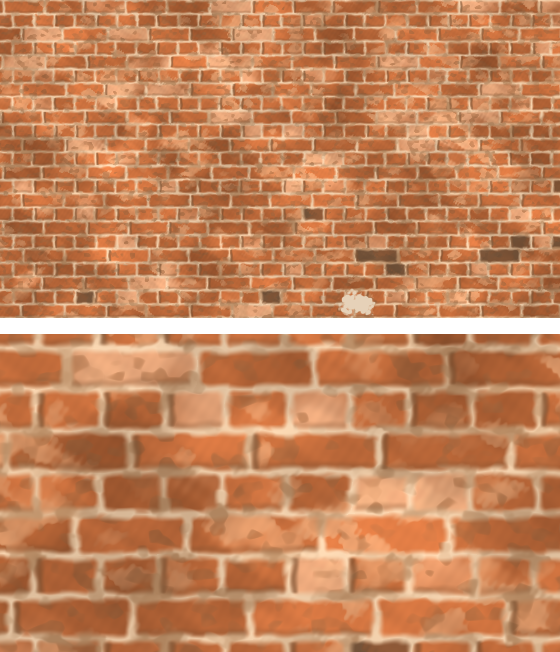
Top, the full canvas; bottom, a detail of the centre.
A Shadertoy shader for this texture:

```glsl
float hash(vec2 p) {
    p = fract(p * vec2(0.1031, 0.1137));
    p += dot(p, p.yx + 33.33);
    return fract((p.x + p.y) * p.x * 7.31 + p.y * 61.7);
}

// Cellular noise: x is the distance to the nearest seed, y a blended random value
vec2 cells(vec2 p) {
    vec2 base = floor(p);
    float nearest = 9.0, total = 0.0, value = 0.0;
    for (int y = -1; y <= 1; y++)
    for (int x = -1; x <= 1; x++) {
        vec2 id = base + vec2(x, y) + 100.0;
        vec2 seed = id - 100.0 + vec2(hash(id), hash(id + 57.0));
        float d = length(p - seed), weight = exp(-9.0 * d);
        nearest = min(nearest, d);
        value += weight * hash(id + 131.0);
        total += weight;
    }
    return vec2(nearest, value / total);
}

float waves(vec2 p) {
    return 0.5 * sin(p.x * 2.1 + 1.7 * sin(p.y * 1.3))
         + 0.3 * sin(p.y * 4.7 + p.x * 3.1)
         + 0.2 * sin(p.x * 9.3 - p.y * 6.1);
}

// Uneven position of a vertical joint, as a share of the brick length
float jointShift(float index, float row) {
    return 0.11 * hash(vec2(index + 40.0, row * 3.0 + 11.0));
}

void mainImage(out vec4 fragColor, in vec2 fragCoord) {
    // One unit is the height of a course; 23 courses fill the canvas
    vec2 p = fragCoord / iResolution.y * 23.0;
    float pixel = 23.0 / iResolution.y;
    vec2 q = p + 0.045 * vec2(waves(p * 1.7), waves(p.yx * 1.3 + 5.0));
    float region = waves(p * 0.23 + 2.0);

    // Courses alternate between long stretchers and half-length headers
    float row = floor(q.y);
    bool header = mod(row, 2.0) > 0.5;
    float brickLength = header ? 1.5 : 3.0;
    float offset = header ? 0.45 : (mod(row, 4.0) > 1.0 ? 0.0 : 0.5);
    float x = q.x / brickLength + offset;
    float index = floor(x);
    if (x < index + jointShift(index, row)) index -= 1.0;
    float left = index + jointShift(index, row);
    float right = index + 1.0 + jointShift(index + 1.0, row);
    vec2 id = vec2(index + 20.0, row * 2.0 + 7.0);

    // Rounded brick outline with chipped edges
    vec2 halfSize = vec2((right - left) * brickLength, 1.0) * 0.5 - vec2(0.1, 0.095);
    vec2 local = vec2((x - 0.5 * (left + right)) * brickLength, fract(q.y) - 0.5);
    vec2 d = abs(local) - halfSize + 0.1;
    float edge = length(max(d, 0.0)) + min(max(d.x, d.y), 0.0) - 0.1;
    vec2 patches = cells(p * vec2(0.45, 0.6) + 0.12 * waves(p * 1.9) + 9.0);
    vec2 coarse = cells(p * vec2(1.1, 1.6) + 0.2 * waves(p * 3.0));
    vec2 fine = cells(p * vec2(3.0, 3.8) + 17.0);
    edge += 0.1 * (fine.y - 0.5);

    // Fired clay: orange to brown, some pale, a few scorched low on the wall
    float tone = clamp(hash(id) + 0.3 * region, 0.0, 1.0);
    float rarity = hash(id + 71.0) + 0.14 * region + 0.2 * (patches.y - 0.5);
    vec3 brick = mix(vec3(0.67, 0.37, 0.20), vec3(0.81, 0.45, 0.25), tone);
    brick = mix(brick, vec3(0.89, 0.66, 0.50), 0.85 * smoothstep(0.8, 1.02, rarity));
    float worn = smoothstep(0.55, 0.95, coarse.y + 0.3 * (patches.y - 0.5) + 0.1 * region);
    brick = mix(brick, vec3(0.86, 0.64, 0.47), 0.65 * worn);
    brick = mix(brick, vec3(0.60, 0.39, 0.24), 0.55 * smoothstep(0.55, 0.95, fine.y));
    brick *= 1.0 + 0.22 * (patches.y - 0.5) + 0.04 * waves(p * 2.3) + 0.08 * region;
    float scorch = step(hash(id + 193.0), 0.025) * step(p.y, 10.0);
    brick = mix(brick, vec3(0.40, 0.29, 0.20), scorch * (0.55 + 0.4 * coarse.y));

    // Sandy mortar, fading to grimy brown where it has weathered
    float grime = smoothstep(0.25, 0.9, 0.55 * coarse.y + 0.45 * fine.y - 0.15 * region);
    vec3 mortar = mix(vec3(0.94, 0.81, 0.67), vec3(0.70, 0.53, 0.38), grime);
    mortar *= 1.0 + 0.16 * (patches.y - 0.5);

    float soft = 0.085 + 0.5 * pixel;
    float face = 1.0 - smoothstep(-soft, soft, edge);
    vec3 color = mix(mortar, brick, face);

    // Thin shadow just inside the left and lower edges of some bricks
    float sideShade = smoothstep(0.15, 0.0, abs(local.x + halfSize.x - 0.04))
                    * smoothstep(0.05, -0.05, abs(local.y) - halfSize.y)
                    * step(0.6, hash(id + 29.0));
    float lowShade = smoothstep(0.15, 0.0, abs(local.y + halfSize.y - 0.05))
                   * smoothstep(0.05, -0.05, abs(local.x) - halfSize.x)
                   * step(0.4, hash(id + 83.0));
    color = mix(color, vec3(0.46, 0.30, 0.18), max(0.6 * sideShade, 0.25 * lowShade));

    // Broken spot filled with light plaster
    vec2 toSpot = (p - vec2(25.8, 1.0)) * vec2(0.7, 0.9);
    float spot = length(toSpot) + 0.3 * waves(p * 1.4) + 0.3 * (fine.x - 0.4);
    color = mix(color, vec3(0.90, 0.82, 0.72), 1.0 - smoothstep(0.6, 0.85, spot));

    fragColor = vec4(clamp(color, 0.0, 1.0), 1.0);
}
```
